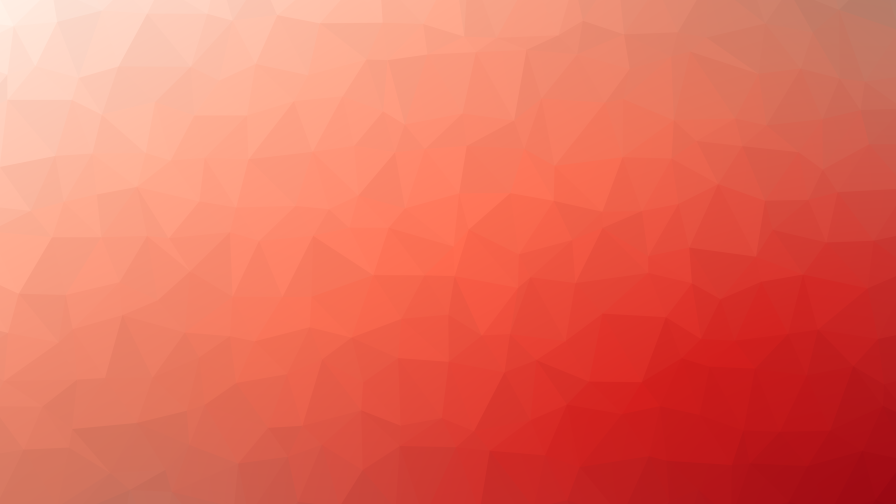
A WebGL 2 fragment shader for this background:

```glsl
#version 300 es
precision highp float;

uniform vec2 u_resolution;
out vec4 outColor;

#define ROWS 11.5        // mesh cells over the canvas height
#define JITTER 0.37      // vertex displacement in cells
#define ROW_SHIFT 0.45   // sideways shift of every other row
#define FLATNESS 0.65    // 0 = smooth gradient, 1 = flat facets
#define FACET_TINT 0.035 // brightness spread between facets
#define DUST_AMOUNT 0.9  // strength of the muted corners
#define DUST vec3(0.68, 0.50, 0.43)

vec2 hash2(vec2 p) {
    vec3 q = fract(p.xyx * vec3(0.1031, 0.1030, 0.0973));
    q += dot(q, q.yzx + 33.33);
    return fract((q.xx + q.yz) * q.zy);
}

// Diagonal ramp from cream (upper left) to deep red (lower right)
vec3 ramp(float t) {
    const vec3 stops[5] = vec3[5](
        vec3(1.00, 0.93, 0.89), vec3(1.00, 0.67, 0.56),
        vec3(0.99, 0.42, 0.31), vec3(0.83, 0.12, 0.11),
        vec3(0.59, 0.03, 0.07));
    float x = clamp(t, 0.0, 1.0) * 4.0;
    int i = min(int(x), 3);
    return mix(stops[i], stops[i + 1], x - float(i));
}

vec3 background(vec2 uv) {
    float along = 0.5 * (uv.x + 1.0 - uv.y);
    float across = uv.x + uv.y - 1.0;
    float dust = DUST_AMOUNT * across * across * smoothstep(0.15, 0.5, along);
    dust *= mix(0.6, 1.0, smoothstep(0.0, 0.2, uv.x));
    return mix(ramp(along), DUST, clamp(dust, 0.0, 1.0));
}

vec2 meshVertex(vec2 id) {
    float shift = ROW_SHIFT * mod(id.y, 2.0);
    return id + vec2(shift, 0.0) + JITTER * (2.0 * hash2(id + 47.0) - 1.0);
}

// Signed distance to the line a-b, positive on its left
float edgeSide(vec2 p, vec2 a, vec2 b) {
    vec2 e = normalize(b - a);
    return e.x * (p.y - a.y) - e.y * (p.x - a.x);
}

// Adds one facet, weighted by its antialiased coverage
void addFacet(inout vec4 sum, vec2 p, vec2 a, vec2 b, vec2 c) {
    float inside = min(edgeSide(p, a, b), min(edgeSide(p, b, c), edgeSide(p, c, a)));
    float pixel = ROWS / u_resolution.y;
    float cover = smoothstep(-0.7 * pixel, 0.7 * pixel, inside);
    if (cover <= 0.0) return;
    vec2 center = (a + b + c) / 3.0;
    vec2 extent = vec2(u_resolution.x / u_resolution.y, 1.0) * ROWS;
    vec3 color = background(mix(p, center, FLATNESS) / extent);
    color *= 1.0 + FACET_TINT * (hash2(floor(center * 64.0)).x - 0.5);
    sum += vec4(color, 1.0) * cover;
}

void main() {
    vec2 p = gl_FragCoord.xy / u_resolution.y * ROWS;
    vec2 cell = floor(p);
    vec4 sum = vec4(background(gl_FragCoord.xy / u_resolution), 1.0) * 0.001;

    // Split each nearby jittered quad along its shorter diagonal
    for (int j = -1; j <= 1; j++) {
        for (int i = -1; i <= 1; i++) {
            vec2 id = cell + vec2(i, j);
            vec2 a = meshVertex(id);
            vec2 b = meshVertex(id + vec2(1.0, 0.0));
            vec2 c = meshVertex(id + vec2(1.0, 1.0));
            vec2 d = meshVertex(id + vec2(0.0, 1.0));
            if (distance(a, c) < distance(b, d)) {
                addFacet(sum, p, a, b, c);
                addFacet(sum, p, a, c, d);
            } else {
                addFacet(sum, p, b, c, d);
                addFacet(sum, p, b, d, a);
            }
        }
    }
    outColor = vec4(sum.rgb / sum.a, 1.0);
}
```
